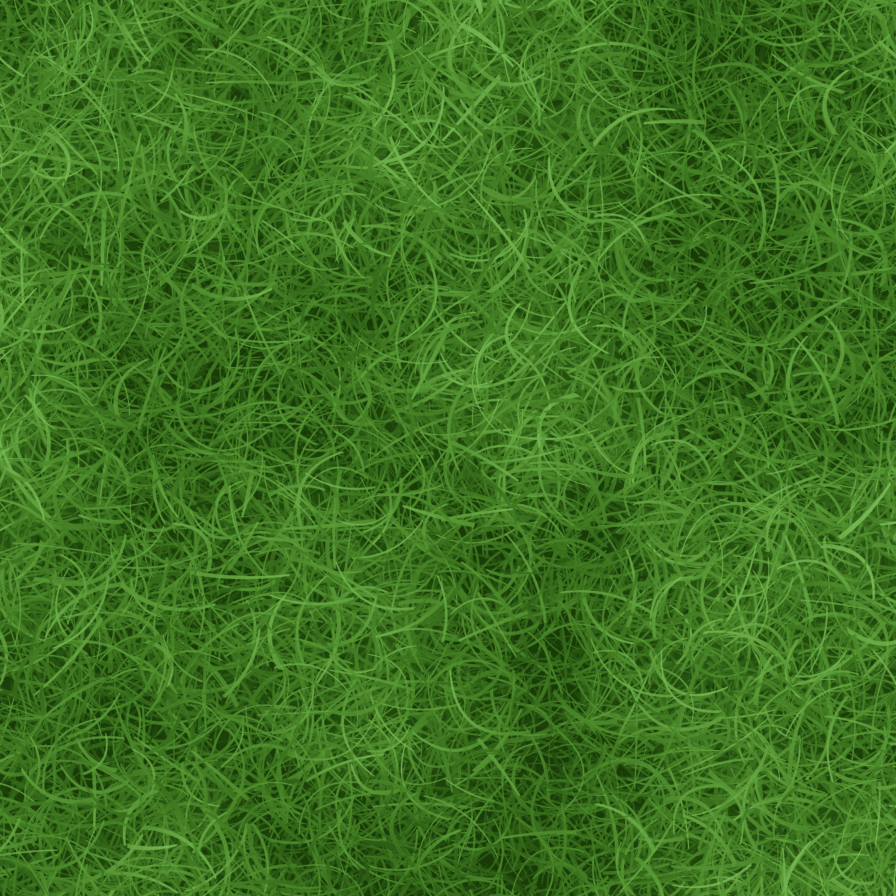
Reproduce this texture procedurally as a three.js fragment shader.

```glsl
// Dense tangled grass: layers of thin curved blades over dark ground.
varying vec2 vUv;

const vec3 SHADOW = vec3(0.13, 0.29, 0.05);
const vec3 DEEP   = vec3(0.19, 0.39, 0.09);
const vec3 LEAF   = vec3(0.24, 0.46, 0.12);
const vec3 FRESH  = vec3(0.29, 0.53, 0.16);
const vec3 LIGHT  = vec3(0.36, 0.61, 0.22);
const vec3 TIP    = vec3(0.45, 0.71, 0.31);

const int   LAYERS = 48;
const float CELLS = 15.0;           // blade cells across the canvas
const float MIN_HALF_LENGTH = 0.38; // in cells
const float MAX_HALF_LENGTH = 0.86;
const float MAX_BEND = 0.6;
const float MIN_HALF_WIDTH = 0.0010; // in canvas units
const float MAX_HALF_WIDTH = 0.0027;
const float SOFTNESS = 0.0010;
const float OPACITY = 0.9;
const float BASE_TONE = -0.10;
const float DEPTH_TONE = 0.80;      // front layers are lighter
const float BLADE_VARIATION = 0.55;
const float TIP_LIGHTENING = 0.20;
const float PATCH_CONTRAST = 0.50;
const float PATCH_SCALE = 5.0;
const float GROUND_TONE = -0.05;

vec4 hash4(vec3 p) {
  vec4 q = fract(p.xyzx * vec4(0.1031, 0.1030, 0.0973, 0.1099));
  q += dot(q, q.wzxy + 33.33);
  return fract((q.xxyz + q.yzzw) * q.zywx);
}

float valueNoise(vec2 p) {
  vec2 i = floor(p);
  vec2 f = fract(p);
  f = f * f * (3.0 - 2.0 * f);
  float a = hash4(vec3(i, 91.0)).x;
  float b = hash4(vec3(i + vec2(1.0, 0.0), 91.0)).x;
  float c = hash4(vec3(i + vec2(0.0, 1.0), 91.0)).x;
  float d = hash4(vec3(i + 1.0, 91.0)).x;
  return mix(mix(a, b, f.x), mix(c, d, f.x), f.y);
}

// Maps tone 0..1 to the greens, running slightly past both ends.
vec3 grassColor(float tone) {
  float s = tone * 5.0;
  vec3 c = mix(SHADOW, DEEP, clamp(s, -0.6, 1.0));
  c = mix(c, LEAF, clamp(s - 1.0, 0.0, 1.0));
  c = mix(c, FRESH, clamp(s - 2.0, 0.0, 1.0));
  c = mix(c, LIGHT, clamp(s - 3.0, 0.0, 1.0));
  return mix(c, TIP, clamp(s - 4.0, 0.0, 1.3));
}

// Returns coverage (x) and position from root to tip (y) of one blade.
vec2 blade(vec2 p, vec4 shape) {
  float angle = 6.28318 * shape.x;
  float halfLength = mix(MIN_HALF_LENGTH, MAX_HALF_LENGTH, shape.y);
  vec2 axis = vec2(cos(angle), sin(angle));
  vec2 q = vec2(dot(p, axis), dot(p, vec2(-axis.y, axis.x))) / halfLength;
  float bend = MAX_BEND * (2.0 * shape.z - 1.0);
  float slope = 2.0 * bend * q.x;
  float offset = abs(q.y - bend * (q.x * q.x - 0.5)) / sqrt(1.0 + slope * slope);

  // Distances in canvas units; the width narrows toward the tip.
  float scale = halfLength / CELLS;
  float along = clamp(0.5 + 0.5 * q.x, 0.0, 1.0);
  float width = mix(MIN_HALF_WIDTH, MAX_HALF_WIDTH, shape.w * shape.w);
  width *= mix(1.0, 0.45, along * along);
  float side = 1.0 - smoothstep(width - SOFTNESS, width + SOFTNESS, offset * scale);
  float ends = 1.0 - smoothstep(-SOFTNESS, SOFTNESS, (abs(q.x) - 1.0) * scale);
  return vec2(side * ends, along);
}

void main() {
  // Broad light and dark patches
  float patches = 0.65 * valueNoise(vUv * PATCH_SCALE)
                + 0.35 * valueNoise(vUv * PATCH_SCALE * 2.7 + 17.0);
  float patchTone = PATCH_CONTRAST * (patches - 0.5);

  // Blades, composited from front to back
  vec3 color = vec3(0.0);
  float visible = 1.0;
  for (int layer = 0; layer < LAYERS; layer++) {
    if (visible < 0.02) break;
    float id = float(layer);
    float depth = 1.0 - id / float(LAYERS);
    vec2 grid = vUv * CELLS + hash4(vec3(id, 5.0, 23.0)).xy;
    vec2 cell = floor(grid);
    for (int y = -1; y <= 1; y++) {
      for (int x = -1; x <= 1; x++) {
        vec2 home = cell + vec2(float(x), float(y));
        vec4 seed = hash4(vec3(home + 3.0, id * 1.7 + 11.0));
        vec2 p = grid - home - seed.xy;
        if (dot(p, p) > 1.0) continue;
        vec4 look = fract(seed.yxwz * 37.0 + seed.zwxy * 11.0);
        vec2 hit = blade(p, vec4(seed.zw, look.xy));
        float tone = BASE_TONE + DEPTH_TONE * depth + patchTone
                   + BLADE_VARIATION * (look.z - 0.5)
                   + TIP_LIGHTENING * (hit.y - 0.5);
        float cover = hit.x * OPACITY;
        color += visible * cover * grassColor(tone);
        visible *= 1.0 - cover;
      }
    }
  }

  // Shaded ground in the gaps
  color += visible * grassColor(GROUND_TONE + patchTone);
  gl_FragColor = vec4(color, 1.0);
}
```
